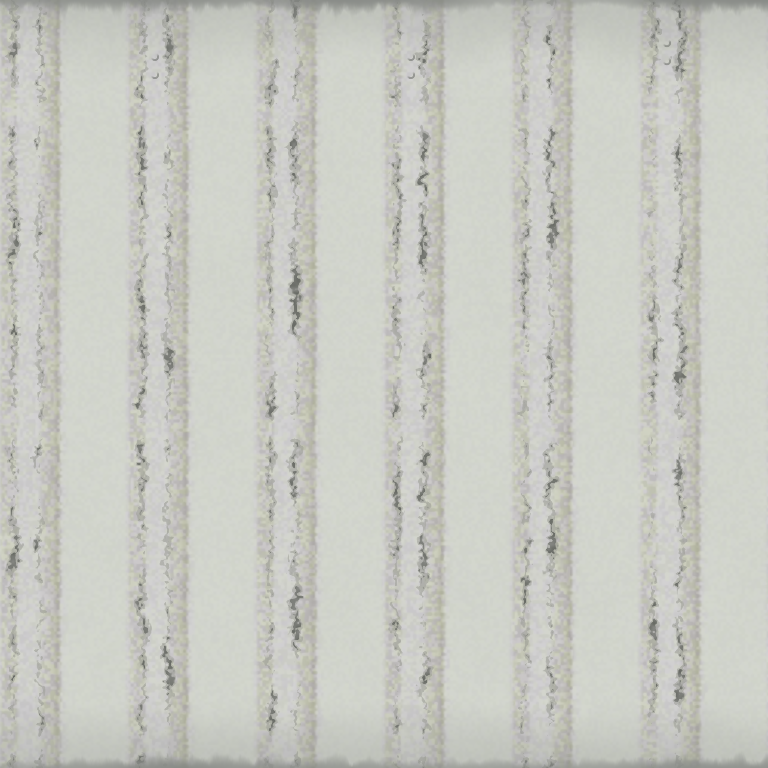
Give the GLSL for this texture, as a Shadertoy shader.

```glsl
// Pale painted metal siding: six vertical ribs with chipped creases, speckle and edge grime.
const float RIBS = 6.0;              // repeats across
const float WEAR_PERIOD = 0.41;      // vertical repeat of the chipping
const float WEAR_START = 0.03;
const float CREASE_A = 0.108;        // crease positions inside one rib cell
const float CREASE_B = 0.307;
const float CHIP_REACH = 0.052;      // half width of the worn zone, in cells
const float FLECK_SCALE = 250.0;
const float SCREW_RADIUS = 0.0042;
const vec3 PANEL = vec3(0.820, 0.832, 0.800);
const vec3 RIDGE = vec3(0.808, 0.808, 0.797);
const vec3 TAN   = vec3(0.735, 0.732, 0.685);
const vec3 SHADE = vec3(0.665, 0.660, 0.615);
const vec3 WORN  = vec3(0.600, 0.605, 0.575);
const vec3 CHIP  = vec3(0.370, 0.380, 0.360);
const vec3 GRIME = vec3(0.520, 0.530, 0.515);

// Integer hash to 0..1
float hash(vec2 p) {
    uvec2 q = uvec2(ivec2(floor(p))) * uvec2(1597334673u, 3812015801u);
    uint h = (q.x ^ q.y) * 1597334673u;
    h = (h ^ (h >> 15)) * 2246822519u;
    h ^= h >> 13;
    return float(h & 65535u) / 65535.0;
}

float noise(vec2 p) {
    vec2 i = floor(p), f = fract(p);
    f = f * f * (3.0 - 2.0 * f);
    return mix(mix(hash(i), hash(i + vec2(1, 0)), f.x),
               mix(hash(i + vec2(0, 1)), hash(i + vec2(1, 1)), f.x), f.y);
}

float fbm(vec2 p) {
    float sum = 0.0, amp = 0.53;
    for (int i = 0; i < 4; i++) {
        sum += amp * noise(p);
        p = p * 2.03 + 17.0;
        amp *= 0.5;
    }
    return sum;
}

// Soft-edged strip from a to b
float band(float x, float a, float b, float soft) {
    return smoothstep(a - soft, a + soft, x) * (1.0 - smoothstep(b - soft, b + soft, x));
}

// Broken, ragged chip line: x = dark core, y = grey wear around it
vec2 chips(vec2 uv, float u, float center, float id) {
    float t = fract((uv.y - WEAR_START) / WEAR_PERIOD);
    float wander = (noise(vec2(t * 11.0, id)) - 0.5) * 0.035
                 + (noise(vec2(t * 38.0, id + 40.0)) - 0.5) * 0.04
                 + (noise(uv * vec2(150.0, 230.0)) - 0.5) * 0.045;
    float closeness = max(0.0, 1.0 - abs(u - center - wander) / CHIP_REACH);
    float amount = 0.55 * noise(vec2(t * 5.0, id + 80.0))
                 + 0.45 * noise(vec2(t * 19.0, id + 120.0))
                 + 0.22 * (hash(vec2(id, 160.0)) - 0.5);
    amount *= band(t, 0.03, 0.97, 0.03);
    float ragged = 0.65 * noise(uv * vec2(330.0, 260.0) + id)
                 + 0.35 * noise(uv * vec2(130.0, 75.0) + id) - 0.5;
    float field = 0.6 * closeness + 0.9 * amount + 0.75 * ragged;
    return vec2(smoothstep(1.09, 1.28, field), smoothstep(0.78, 0.98, field))
         * smoothstep(0.0, 0.3, closeness);
}

// Crescent rim of a screw head
float screw(vec2 p, float aa) {
    float rim = 1.0 - smoothstep(0.0006, 0.0006 + aa, abs(length(p) - SCREW_RADIUS));
    return rim * smoothstep(-0.5, 0.6, dot(normalize(p + 1e-5), vec2(0.6, -0.8)));
}

void mainImage(out vec4 fragColor, in vec2 fragCoord) {
    vec2 uv = fragCoord / iResolution.xy;
    float aa = 1.0 / iResolution.y;
    float rib = floor(uv.x * RIBS), u = fract(uv.x * RIBS);

    // Rib profile: flat panel, pale ridge, two tan bands, shaded edge
    float fleck = noise(uv * FLECK_SCALE);
    float tint = noise(uv * FLECK_SCALE * 0.7 + 300.0);
    float patches = noise(uv * vec2(100.0, 60.0));
    float edge = u + (fleck - 0.5) * 0.012;
    float fringeEdge = u + (patches - 0.5) * 0.05;
    float ridge = max(band(fringeEdge, -0.1, 0.505, 0.03), smoothstep(0.965, 1.0, edge));
    float bandA = band(edge, 0.008, 0.135, 0.016);
    float bandB = band(edge, 0.32, 0.466, 0.025);
    vec3 col = mix(PANEL, RIDGE, ridge * (0.6 + 0.6 * patches));
    col = mix(col, TAN, bandA * (0.28 + 0.32 * patches)
                      + bandB * (0.35 + 0.3 * patches + 0.3 * smoothstep(0.34, 0.43, u)));
    col = mix(col, SHADE, band(edge, 0.43, 0.466, 0.018) * 0.42);

    // Yellow and lilac flecks, strongest on the tan bands
    float speckle = 0.2 + 0.3 * ridge + 0.5 * max(bandA, bandB);
    float sharpFleck = smoothstep(0.15, 0.85, fleck) - 0.5;
    float sharpTint = smoothstep(0.2, 0.8, tint) - 0.5;
    col += sharpFleck * 0.06 * speckle;
    col += sharpTint * vec3(0.012, 0.030, -0.038) * speckle;
    col += (fbm(uv * 14.0) - 0.5) * 0.014;

    // Chipped paint along both creases
    for (int i = 0; i < 2; i++) {
        float center = i == 0 ? CREASE_A : CREASE_B;
        vec2 wear = chips(uv, u, center, rib * 2.0 + float(i) + 3.0);
        col = mix(col, WORN, wear.y * 0.55);
        col = mix(col, CHIP, wear.x * (0.5 + 0.4 * tint));
    }

    // Screw pairs on every second rib
    float lift = rib > 4.0 ? 0.018 : 0.0;
    for (int i = 0; i < 2; i++) {
        vec2 at = vec2((rib + 0.21) / RIBS, 0.926 + lift - 0.0235 * float(i));
        col = mix(col, CHIP, screw(uv - at, aa) * 0.5 * mod(rib, 2.0));
    }

    // Soft dirt haze and ragged dark fringe at top and bottom
    float border = min(uv.y, 1.0 - uv.y);
    float side = step(0.5, uv.y) * 50.0;
    float reach = 0.06 + 0.09 * fbm(vec2(uv.x * 7.0 + side, uv.y * 9.0));
    float haze = 1.0 - smoothstep(0.0, reach, border);
    float streak = fbm(vec2(uv.x * 85.0 + side, uv.y * 30.0));
    float patchy = noise(vec2(uv.x * 9.0, side));
    float fringe = 0.003 + 0.036 * streak * (0.4 + 0.6 * patchy);
    float dirt = 1.0 - smoothstep(0.0, fringe, border);
    col = mix(col, GRIME, haze * 0.24 + dirt * (0.3 + 0.4 * patchy));

    fragColor = vec4(clamp(col, 0.0, 1.0), 1.0);
}
```
